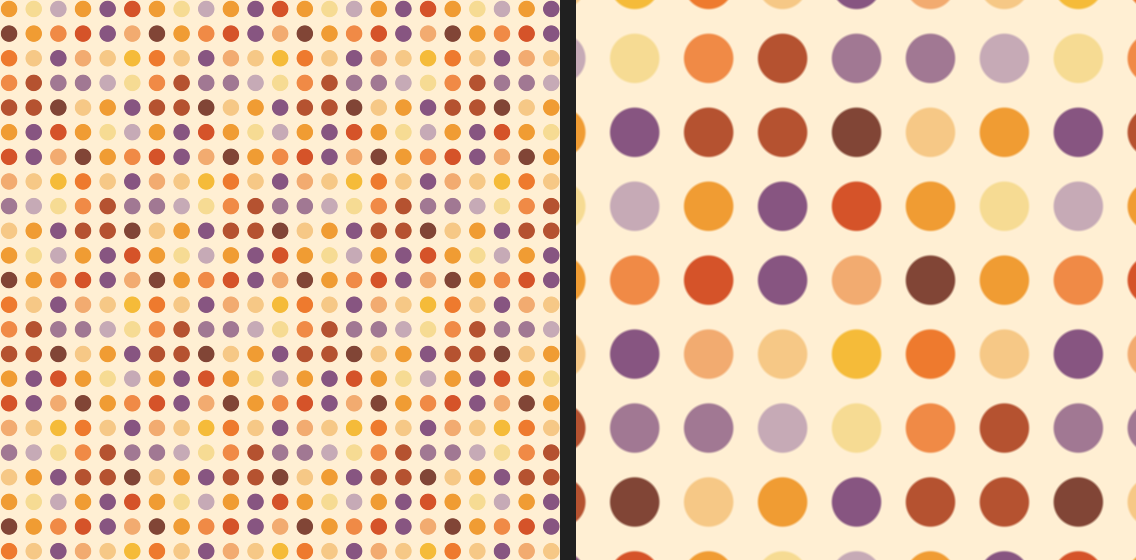
Left, the full canvas; right, a detail of the centre.
Reproduce this pattern procedurally as a three.js fragment shader.

```glsl
// Rows of round dots in warm and violet tones on a cream ground.
// A 6 by 5 block of colours repeats across and down, and each block
// further down slides sideways by half its width.

varying vec2 vUv;

const float PITCH = 0.04401;                     // distance between dot centres
const float RADIUS = 0.0147;
const float EDGE = 0.001;                        // half width of the soft rim
const vec2 FIRST_DOT = vec2(0.0162, 0.0160);     // centre, from the top left
const float BLOCK_COLS = 6.0;
const float BLOCK_ROWS = 5.0;

const vec3 CREAM = vec3(1.0, 0.937, 0.827);
const vec3 ORANGE = vec3(0.94, 0.61, 0.20);
const vec3 TANGERINE = vec3(0.933, 0.48, 0.18);
const vec3 CORAL = vec3(0.94, 0.54, 0.275);
const vec3 PEACH = vec3(0.95, 0.67, 0.44);
const vec3 SAND = vec3(0.965, 0.785, 0.525);
const vec3 STRAW = vec3(0.965, 0.86, 0.575);
const vec3 GOLD = vec3(0.96, 0.735, 0.225);
const vec3 RED = vec3(0.835, 0.325, 0.16);
const vec3 RUST = vec3(0.71, 0.32, 0.19);
const vec3 BROWN = vec3(0.505, 0.27, 0.21);
const vec3 PURPLE = vec3(0.53, 0.335, 0.505);
const vec3 MAUVE = vec3(0.63, 0.47, 0.575);
const vec3 LILAC = vec3(0.775, 0.665, 0.715);

// Whole-number remainder, safe against rounding
float wrapIndex(float index, float count) {
  return floor(mod(index + 0.5, count));
}

// One of six colours by column
vec3 pick(float col, vec3 a, vec3 b, vec3 c, vec3 d, vec3 e, vec3 f) {
  if (col < 0.5) return a;
  if (col < 1.5) return b;
  if (col < 2.5) return c;
  if (col < 3.5) return d;
  if (col < 4.5) return e;
  return f;
}

// Colour of the dot in a grid cell, rows counted downwards
vec3 dotColor(vec2 cell) {
  float block = floor((cell.y + 0.5) / BLOCK_ROWS);
  float row = wrapIndex(cell.y, BLOCK_ROWS);
  float col = wrapIndex(cell.x + block * BLOCK_COLS * 0.5, BLOCK_COLS);

  if (row < 0.5) return pick(col, ORANGE, STRAW, LILAC, ORANGE, PURPLE, RED);
  if (row < 1.5) return pick(col, BROWN, ORANGE, CORAL, RED, PURPLE, PEACH);
  if (row < 2.5) return pick(col, TANGERINE, SAND, PURPLE, PEACH, SAND, GOLD);
  if (row < 3.5) return pick(col, CORAL, RUST, MAUVE, MAUVE, LILAC, STRAW);
  return pick(col, RUST, RUST, BROWN, SAND, ORANGE, PURPLE);
}

void main() {
  // Grid cell and offset from its centre
  vec2 fromTopLeft = vec2(vUv.x, 1.0 - vUv.y);
  vec2 grid = (fromTopLeft - FIRST_DOT) / PITCH;
  vec2 cell = floor(grid + 0.5);
  float dist = length(grid - cell) * PITCH;

  // Flat dot with a soft rim
  float cover = 1.0 - smoothstep(RADIUS - EDGE, RADIUS + EDGE, dist);
  gl_FragColor = vec4(mix(CREAM, dotColor(cell), cover), 1.0);
}
```
